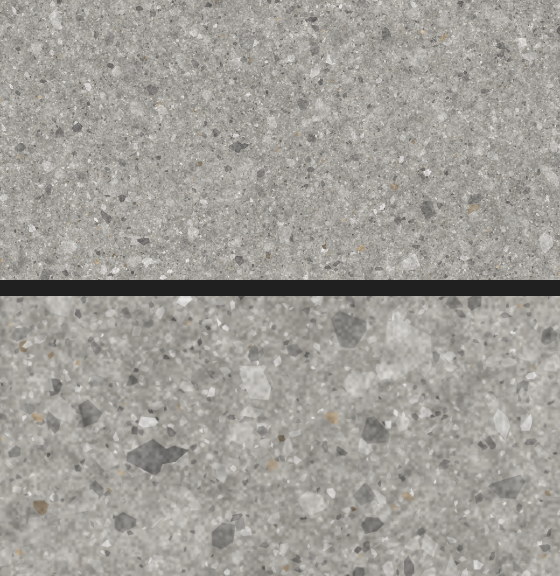
Top, the full canvas; bottom, a detail of the centre.
A Shadertoy shader for this texture:

```glsl
// Grey conglomerate stone: angular chips of many sizes crowded in a gritty matrix.
// Layers of jittered cells, fine to coarse, each hold random convex polygons
// painted in pale, mid or dark grey; value noise adds mottling and grit.

const vec3 MATRIX_COLOR = vec3(0.638, 0.625, 0.600);
const vec3 WARM_TINT = vec3(0.010, 0.001, -0.018);
const vec3 RUST_SCALE = vec3(0.96, 0.87, 0.74);
const float DARK_SHARE = 0.15;
const float PALE_SHARE = 0.25;
const float RUST_SHARE = 0.012;
const float GRIT_CONTRAST = 0.20;
const float MOTTLE_CONTRAST = 0.16;
const float CHIP_MOTTLE = 0.22;
const float CLOUD_CONTRAST = 0.08;
const float EDGE_SOFTNESS = 0.0013;
const int SIDES = 6;
const float TAU = 6.2831853;

// Three random values per integer cell and seed.
vec3 hash3(vec2 cell, int seed) {
    uvec3 v = uvec3(ivec3(ivec2(cell), seed) + 4096);
    v = v * 1664525u + 1013904223u;
    v.x += v.y * v.z; v.y += v.z * v.x; v.z += v.x * v.y;
    v ^= v >> 16u;
    v.x += v.y * v.z; v.y += v.z * v.x; v.z += v.x * v.y;
    return vec3(v >> 8u) / 16777216.0;
}

float valueNoise(vec2 p, int seed) {
    vec2 i = floor(p), f = fract(p);
    f = f * f * (3.0 - 2.0 * f);
    float low = mix(hash3(i, seed).x, hash3(i + vec2(1, 0), seed).x, f.x);
    float high = mix(hash3(i + vec2(0, 1), seed).x, hash3(i + 1.0, seed).x, f.x);
    return mix(low, high, f.y);
}

float fbm(vec2 p, int seed) {
    float sum = 0.0, weight = 0.5;
    for (int k = 0; k < 4; k++) {
        sum += weight * valueNoise(p, seed + k);
        p = p * 2.07 + 3.7;
        weight *= 0.5;
    }
    return sum / 0.9375;
}

// Signed distance to an irregular convex polygon, stretched and turned.
float chipDistance(vec2 p, float radius, float turn, float shape) {
    float c = cos(turn), s = sin(turn);
    p = mat2(c, -s, s, c) * p;
    p.y *= 1.0 + 0.9 * shape;
    float d = -1.0;
    for (int k = 0; k < SIDES; k++) {
        float r = fract(shape * (37.3 + 19.1 * float(k)));
        float angle = (float(k) + 0.7 * r) * TAU / float(SIDES);
        float reach = radius * mix(0.6, 1.15, fract(r * 13.7));
        d = max(d, dot(p, vec2(cos(angle), sin(angle))) - reach);
    }
    return d;
}

vec3 chipColor(float pick, float shade, float rust) {
    float tone = mix(0.575, 0.715, shade);
    if (pick < DARK_SHARE) tone = mix(0.40, 0.56, shade);
    else if (pick < DARK_SHARE + PALE_SHARE) tone = mix(0.70, 0.85, shade * shade);
    float warmth = smoothstep(0.38, 0.62, tone) * (1.0 - smoothstep(0.72, 0.85, tone));
    vec3 color = vec3(tone) + WARM_TINT * (0.35 + 0.65 * warmth);
    return rust < RUST_SHARE ? color * RUST_SCALE : color;
}

// Paints one layer of chips; density is cells per canvas height.
vec3 paintChips(vec3 color, vec2 uv, float density, float share, vec2 sizes,
                float mottle, int seed) {
    vec2 p = uv * density + float(seed) * 0.37;
    float soft = max(EDGE_SOFTNESS, 0.5 / iResolution.y) * density;
    for (int j = -1; j <= 1; j++)
    for (int i = -1; i <= 1; i++) {
        vec2 cell = floor(p) + vec2(i, j);
        vec3 place = hash3(cell, seed);
        if (place.z > share) continue;
        vec3 form = hash3(cell, seed + 1);
        vec3 paint = hash3(cell, seed + 2);
        vec2 offset = p - cell - mix(vec2(0.1), vec2(0.9), place.xy);
        float radius = mix(sizes.x, sizes.y, pow(form.x, 1.5));
        float d = chipDistance(offset, radius, form.y * TAU, form.z);
        float cover = 1.0 - smoothstep(-soft, soft, d);
        float opacity = mix(0.65, 1.0, fract(paint.y * 7.0));
        vec3 chip = chipColor(paint.x, paint.y, paint.z) + CHIP_MOTTLE * (mottle - 0.5);
        color = mix(color, chip, cover * opacity);
    }
    return color;
}

void mainImage(out vec4 fragColor, in vec2 fragCoord) {
    vec2 uv = fragCoord / iResolution.y;
    float mottle = fbm(uv * 42.0, 11);

    // Matrix with broad, faint clouds
    vec3 color = MATRIX_COLOR + CLOUD_CONTRAST * (fbm(uv * 6.0, 21) - 0.5);
    color += MOTTLE_CONTRAST * (mottle - 0.5);

    // Chips from grit to pebbles
    color = paintChips(color, uv, 120.0, 0.75, vec2(0.28, 0.58), mottle, 100);
    color = paintChips(color, uv, 66.0, 0.62, vec2(0.25, 0.55), mottle, 200);
    color = paintChips(color, uv, 36.0, 0.52, vec2(0.22, 0.54), mottle, 300);
    color = paintChips(color, uv, 20.0, 0.42, vec2(0.20, 0.52), mottle, 400);
    color = paintChips(color, uv, 11.0, 0.27, vec2(0.20, 0.47), mottle, 500);

    // Fine grit over everything
    float grit = 0.65 * valueNoise(uv * 240.0, 31) + 0.35 * valueNoise(uv * 130.0, 32);
    color += GRIT_CONTRAST * (grit - 0.5);

    fragColor = vec4(clamp(color, 0.0, 1.0), 1.0);
}
```
